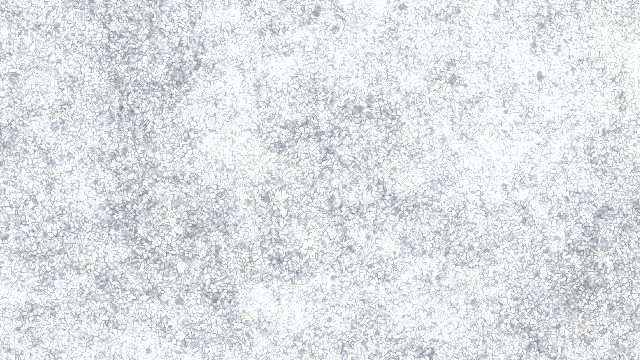
Reproduce this texture procedurally as a Shadertoy shader.

```glsl
#define GRAINS 98.0         // grains per canvas height
#define PEBBLES 21.0        // pebble cells per canvas height
#define PEBBLE_SHARE 0.17   // part of the pebble cells that are filled
#define BASE_TONE 1.005
#define GAP_DEPTH 0.25      // darkness between grains
#define GRAIN_VARIETY 0.26
#define GRIT 0.27           // contrast of the finest speckle
#define PATCHES 0.46        // contrast of worn and rough areas
#define COOL_TINT vec3(-0.020, 0.0, 0.016)
#define OCHRE_TINT vec3(0.03, -0.01, -0.09)

float hash(vec2 p) {
    return fract(sin(dot(p, vec2(127.1, 311.7))) * 43758.5453);
}

vec2 hash2(vec2 p) {
    return vec2(hash(p), hash(p + 57.3));
}

float valueNoise(vec2 p) {
    vec2 cell = floor(p), f = fract(p);
    f = f * f * (3.0 - 2.0 * f);
    float low = mix(hash(cell), hash(cell + vec2(1, 0)), f.x);
    float high = mix(hash(cell + vec2(0, 1)), hash(cell + vec2(1, 1)), f.x);
    return mix(low, high, f.y);
}

float fbm(vec2 p) {
    float sum = 0.0, weight = 0.5;
    for (int i = 0; i < 4; i++) {
        sum += weight * valueNoise(p);
        p = mat2(0.8, 0.6, -0.6, 0.8) * p * 2.1 + 7.7;
        weight *= 0.55;
    }
    return sum;
}

// x: distance from the grain border, yz: random values of the grain
vec3 grainCells(vec2 p) {
    vec2 cell = floor(p), nearestId = cell;
    float nearest = 8.0, second = 8.0;
    for (int y = -1; y <= 1; y++)
    for (int x = -1; x <= 1; x++) {
        vec2 id = cell + vec2(x, y);
        float d = length(id + hash2(id) - p);
        if (d < nearest) {
            second = nearest;
            nearest = d;
            nearestId = id;
        } else {
            second = min(second, d);
        }
    }
    return vec3(second - nearest, hash2(nearestId + 19.1));
}

// x: coverage, y: rim shade, z: tone
vec3 pebble(vec2 p) {
    vec2 q = p * PEBBLES, id = floor(q);
    vec2 offset = fract(q) - 0.5 - 0.3 * (hash2(id + 3.7) - 0.5);
    float angle = 6.2832 * hash(id + 8.2);
    float c = cos(angle), s = sin(angle);
    vec2 local = mat2(c, -s, s, c) * offset * vec2(1.0, 1.1 + 0.5 * hash(id + 5.5));
    float radius = mix(0.14, 0.33, pow(hash(id + 12.4), 1.6));
    float outline = length(local) - radius + 0.16 * (valueNoise(q * 4.0) - 0.5);
    float soft = 0.9 * PEBBLES / iResolution.y;
    float present = step(hash(id + 31.6), PEBBLE_SHARE);
    float cover = present * (1.0 - smoothstep(-soft, soft, outline));
    float rim = present * (1.0 - smoothstep(0.0, 0.07, abs(outline - 0.03)));
    rim *= smoothstep(0.1, -0.15, offset.y);
    float kind = hash(id + 44.9);
    float tone = kind < 0.14 ? 0.74 : mix(0.90, 1.0, kind);
    return vec3(cover, rim, tone);
}

void mainImage(out vec4 fragColor, in vec2 fragCoord) {
    vec2 p = fragCoord / iResolution.y;

    // Uneven grain outlines and sizes
    vec2 warp = vec2(valueNoise(p * 70.0), valueNoise(p * 70.0 + 41.0)) - 0.5;
    vec3 grain = grainCells(p * GRAINS + 1.3 * warp);
    float body = smoothstep(0.0, 0.4, grain.x);

    // Grains, gaps and fine speckle over broad worn patches
    float broad = fbm(p * 4.5 + 2.3) - 0.46;
    float clumps = fbm(p * 22.0 + 11.0) - 0.46;
    float grit = valueNoise(p * 155.0) - 0.5;
    float tone = BASE_TONE - GAP_DEPTH * (1.0 - body);
    tone += GRAIN_VARIETY * (grain.y - 0.5) * body + GRIT * grit;
    tone += PATCHES * (0.75 * broad + 0.6 * clumps);

    // Scattered pebbles
    vec3 stone = pebble(p);
    tone -= 0.16 * stone.y * (1.0 - stone.x);
    tone = mix(tone, stone.z + 0.12 * grit + 0.05 * (body - 0.6), stone.x);
    tone = clamp(tone, 0.4, 1.0);

    // Cool greys with faint warm areas and rare ochre grains
    float coolness = 0.4 + 1.3 * fbm(p * 2.2 + 31.0);
    float ochre = step(0.985, grain.z) * body * (1.0 - stone.x);
    vec3 color = vec3(tone) + COOL_TINT * coolness * smoothstep(1.02, 0.92, tone);
    color += OCHRE_TINT * ochre;
    fragColor = vec4(clamp(color, 0.0, 1.0), 1.0);
}
```
